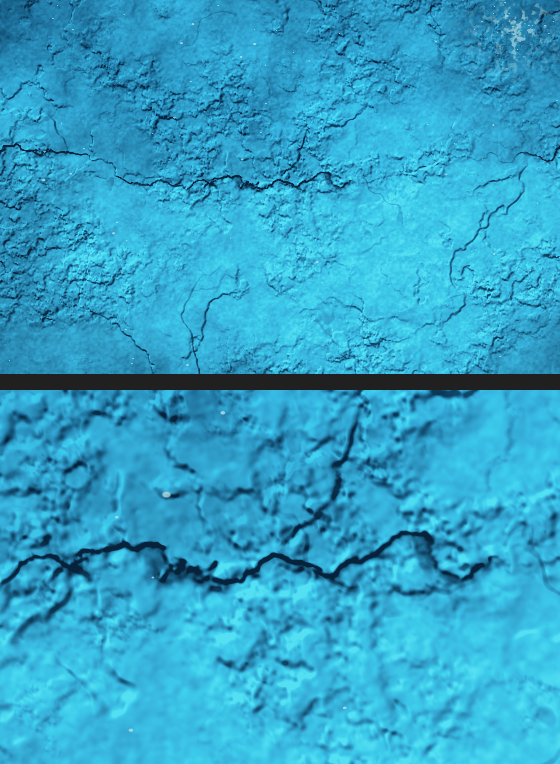
Top, the full canvas; bottom, a detail of the centre.
Write a Shadertoy shader that draws this texture.

```glsl
const vec3 ABYSS = vec3(0.03, 0.14, 0.23);
const vec3 SHADOW = vec3(0.11, 0.41, 0.56);
const vec3 DEEP = vec3(0.16, 0.54, 0.70);
const vec3 MID = vec3(0.19, 0.62, 0.78);
const vec3 BRIGHT = vec3(0.22, 0.71, 0.87);
const vec3 CYAN = vec3(0.24, 0.80, 0.92);
const vec3 GLINT = vec3(0.33, 0.88, 0.95);
const vec3 CHIP = vec3(0.74, 0.91, 0.93);
const vec2 LIGHT_DIR = vec2(-0.45, 0.89);
const float LIGHT_STEP = 0.0034;
const float WALL_SHADE = 0.5;
const float BASE_TONE = 0.74;
const float WASH = 0.58;
const float LOWER_LIFT = 0.085;
const float VIGNETTE = 0.18;
const float MOTTLE = 0.12;
const float GRAIN = 0.25;
const float LUMPS = 0.36;
const float CRUMBLE = 0.80;
const float LEDGE = 0.72;
const float CRACK_DEPTH = 0.42;
const float HAIRLINE = 0.14;

float hash(vec2 p) {
    vec3 q = fract(p.xyx * 0.1031);
    q += dot(q, q.yzx + 33.33);
    return fract((q.x + q.y) * q.z);
}

float noise(vec2 p) {
    vec2 cell = floor(p), f = fract(p);
    f = f * f * (3.0 - 2.0 * f);
    float low = mix(hash(cell), hash(cell + vec2(1, 0)), f.x);
    float high = mix(hash(cell + vec2(0, 1)), hash(cell + vec2(1, 1)), f.x);
    return mix(low, high, f.y);
}

float fbm(vec2 p, int octaves) {
    float sum = 0.0, total = 0.0, gain = 0.5;
    for (int i = 0; i < octaves; i++) {
        sum += gain * noise(p);
        total += gain;
        gain *= 0.5;
        p = mat2(1.6, 1.2, -1.2, 1.6) * p + 17.3;
    }
    return sum / total;
}

// Signed distance above the long wandering break between plaster coats
float breakDistance(vec2 p) {
    float line = 0.56 + 0.065 * cos(4.6 * p.x);
    float wander = 0.16 * (fbm(p * 5.0 + 3.0, 3) - 0.5);
    float jag = 0.065 * (fbm(p * 28.0, 4) - 0.5);
    return p.y - line + wander + jag;
}

// Where the paint is crumbly: loose patches, the break, upper right
float roughness(vec2 p) {
    float patches = smoothstep(0.50, 0.70, fbm(p * 3.6 + 41.0, 4));
    float seam = exp(-pow((p.y - 0.56) / 0.07, 2.0)) * smoothstep(0.6, 1.0, p.x);
    float corner = exp(-dot(p - vec2(1.33, 0.83), p - vec2(1.33, 0.83)) * 35.0);
    float broken = smoothstep(0.36, 0.58, noise(p * 13.0 + 8.0));
    return clamp(patches + (0.9 * seam + 0.7 * corner) * broken, 0.0, 1.0);
}

// Raised flake with a torn outline whose edge fades in and out
float flake(vec2 p, float scale, float seed) {
    float field = fbm(p * scale + seed, 6) - 0.52;
    float strength = smoothstep(0.38, 0.66, noise(p * scale * 1.3 + seed * 2.0));
    return strength * smoothstep(-0.003 * scale, 0.003 * scale, field);
}

float relief(vec2 p) {
    float rough = roughness(p);
    float h = LUMPS * fbm(p * 20.0, 4);
    h += GRAIN * (0.6 + 0.8 * rough) * fbm(p * 95.0 + 5.0, 2);
    h += CRUMBLE * rough * smoothstep(0.35, 0.70, fbm(p * 46.0 + 9.0, 3));
    h += LEDGE * (flake(p, 3.0, 11.0) + 0.85 * flake(p, 6.5, 27.0));
    h += LEDGE * (0.3 + 0.6 * rough) * flake(p, 14.0, 63.0);
    float edge = 0.25 + 0.75 * smoothstep(0.3, 0.6, noise(p * 6.0 + 71.0));
    return h + LEDGE * edge * smoothstep(-0.004, 0.004, breakDistance(p));
}

// Scattered flecks: one candidate per cell
float specks(vec2 p, float scale, float share) {
    vec2 cell = floor(p * scale);
    vec2 centre = 0.3 + 0.4 * vec2(hash(cell + 3.1), hash(cell + 7.7));
    float radius = mix(0.10, 0.26, hash(cell + 13.0));
    float d = length((fract(p * scale) - centre) * vec2(0.8, 1.1));
    return step(hash(cell + 29.0), share) * (1.0 - smoothstep(radius * 0.5, radius, d));
}

vec3 paint(float tone) {
    vec3 ramp[7] = vec3[7](ABYSS, SHADOW, DEEP, MID, BRIGHT, CYAN, GLINT);
    vec3 c = ramp[0];
    for (int i = 1; i < 7; i++)
        c = mix(c, ramp[i], clamp((tone - ramp[i - 1].g) / (ramp[i].g - ramp[i - 1].g), 0.0, 1.0));
    return c;
}

void mainImage(out vec4 fragColor, in vec2 fragCoord) {
    vec2 p = fragCoord / iResolution.y;
    vec2 uv = fragCoord / iResolution.xy - 0.5;
    float seam = breakDistance(p);

    // Broad washes of colour, with faint drips below the break
    float below = 1.0 - smoothstep(-0.03, 0.03, seam);
    float tone = BASE_TONE + WASH * (fbm(p * 2.8 + 52.0, 5) - 0.5);
    tone += LOWER_LIFT * (below - 0.25);
    tone += 0.05 * below * (fbm(p * vec2(60.0, 9.0) + 6.0, 2) - 0.5);
    tone -= VIGNETTE * smoothstep(0.08, 0.5, dot(uv, uv));
    tone -= 0.07 * (1.0 - smoothstep(0.0, 0.6, p.x));
    tone = min(tone, 0.76 + 0.35 * (tone - 0.76));
    tone += MOTTLE * (fbm(p * 30.0 + 90.0, 3) + 0.7 * noise(p * 140.0) - 0.85);

    // Raking light, with every steep wall darkened whichever way it faces
    float height = relief(p);
    float slope = height - relief(p + LIGHT_DIR * LIGHT_STEP);
    float side = height - relief(p + vec2(LIGHT_DIR.y, -LIGHT_DIR.x) * LIGHT_STEP);
    tone += clamp(min(slope, 0.65 * slope) - WALL_SHADE * abs(side), -0.5, 0.13);

    // Open crack: crisp upper lip, softer shadow below, then stray hairlines
    float open = smoothstep(0.34, 0.62, noise(p * vec2(7.0, 4.0) + 15.0));
    float width = 0.002 + 0.007 * open * noise(p * 34.0);
    float depth = seam + 0.002;
    width *= depth > 0.0 ? 0.6 : 1.5;
    tone -= CRACK_DEPTH * open * exp(-pow(depth / width, 2.0));
    float stray = abs(fbm(p * 2.4 + 120.0, 6) - 0.5);
    float shown = smoothstep(0.5, 0.75, noise(p * 9.0 + 37.0));
    tone -= HAIRLINE * shown * (1.0 - smoothstep(0.002, 0.007, stray));

    // Pale chips, thickest where the upper right is rubbed bare
    float bare = exp(-dot(p - vec2(1.38, 0.92), p - vec2(1.38, 0.92)) * 90.0);
    vec3 colour = paint(tone);
    colour += vec3(-0.01, -0.005, 0.008) * smoothstep(-0.1, 0.2, seam);
    float chips = specks(p, 55.0, 0.005) + specks(p + 9.0, 95.0, 0.003 + 0.1 * bare);
    chips += 0.9 * bare * smoothstep(0.52, 0.75, fbm(p * 85.0 + 33.0, 3));
    colour = mix(colour, CHIP, 0.75 * clamp(chips, 0.0, 1.0));

    fragColor = vec4(clamp(colour, 0.0, 1.0), 1.0);
}
```
